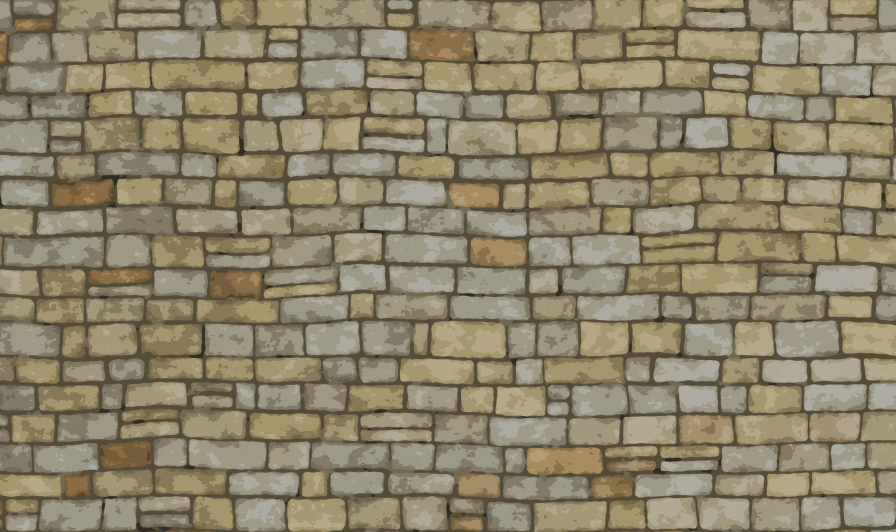
Give the GLSL for this texture, as a WebGL 2 fragment shader.

```glsl
#version 300 es
precision highp float;
uniform vec2 u_resolution;
out vec4 fragColor;

#define COURSES 18.0
#define STONE_WIDTH 0.102
#define COURSE_JITTER 0.24
#define STONE_JITTER 0.33
#define GAP 0.0021
#define GAP_VARIATION 0.0028
#define RAGGEDNESS 0.0024
#define SPLIT_CHANCE 0.16
#define STONE_TONE 4.72
#define TONE_VARIATION 1.25
#define PATCH_STRENGTH 1.55
#define RIM_DARKENING 1.0

const vec3 DEEP   = vec3(0.19, 0.18, 0.14);
const vec3 MORTAR = vec3(0.33, 0.30, 0.22);
const vec3 SHADE  = vec3(0.44, 0.41, 0.32);
const vec3 DULL   = vec3(0.52, 0.48, 0.38);
const vec3 SAND   = vec3(0.63, 0.60, 0.49);
const vec3 PALE   = vec3(0.69, 0.67, 0.59);
const vec3 OCHRE_TINT = vec3(1.03, 0.98, 0.87);
const vec3 GREY_TINT  = vec3(0.98, 1.00, 1.08);
const vec3 BROWN_TINT = vec3(1.04, 0.88, 0.70);

float hash(vec2 p) {
  vec3 q = fract(vec3(p.xyx) * 0.1031);
  q += dot(q, q.yzx + 33.33);
  return fract((q.x + q.y) * q.z);
}

float gradientDot(vec2 cell, vec2 offset) {
  float angle = 6.2832 * hash(cell);
  return dot(vec2(cos(angle), sin(angle)), offset);
}

float gradientNoise(vec2 p) {
  vec2 i = floor(p), f = fract(p), e = vec2(1.0, 0.0);
  vec2 u = f * f * f * (f * (f * 6.0 - 15.0) + 10.0);
  return mix(mix(gradientDot(i, f), gradientDot(i + e, f - e), u.x),
             mix(gradientDot(i + e.yx, f - e.yx), gradientDot(i + 1.0, f - 1.0), u.x), u.y);
}

float fbm(vec2 p) {
  float sum = 0.0, amplitude = 1.0;
  for (int i = 0; i < 4; i++) {
    sum += amplitude * gradientNoise(p);
    p = p * 2.03 + 17.3;
    amplitude *= 0.62;
  }
  return sum;
}

float joint(float k, float seed, float jitter) {
  return k + jitter * (2.0 * hash(vec2(k, seed)) - 1.0);
}

// Jittered interval around x: low end, high end, index
vec3 span(float x, float seed, float jitter) {
  float k = floor(x);
  if (x < joint(k, seed, jitter)) k -= 1.0;
  else if (x >= joint(k + 1.0, seed, jitter)) k += 1.0;
  return vec3(joint(k, seed, jitter), joint(k + 1.0, seed, jitter), k);
}

float roundedBox(vec2 p, vec2 halfSize, float radius) {
  radius = min(radius, min(halfSize.x, halfSize.y));
  vec2 q = abs(p) - halfSize + radius;
  return length(max(q, 0.0)) + min(max(q.x, q.y), 0.0) - radius;
}

// Flat colour bands with smooth borders
vec3 toneRamp(float tone) {
  float w = clamp(0.7 * fwidth(tone), 0.001, 0.5);
  vec3 c = mix(DEEP, MORTAR, smoothstep(1.0 - w, 1.0 + w, tone));
  c = mix(c, SHADE, smoothstep(2.0 - w, 2.0 + w, tone));
  c = mix(c, DULL, smoothstep(3.0 - w, 3.0 + w, tone));
  c = mix(c, SAND, smoothstep(4.0 - w, 4.0 + w, tone));
  return mix(c, PALE, smoothstep(5.2 - w, 5.2 + w, tone));
}

void main() {
  vec2 p = gl_FragCoord.xy / u_resolution.y;
  float across = gl_FragCoord.x / u_resolution.x;

  // Uneven courses and leaning joints
  vec2 wall = p + vec2(0.010 * gradientNoise(p * 9.0 + 40.0),
                       0.020 * gradientNoise(p * vec2(2.6, 3.0)) + 0.005 * gradientNoise(p * 11.0));
  vec3 course = span(wall.y * COURSES, 7.0, COURSE_JITTER);
  float pitch = STONE_WIDTH * mix(0.8, 1.25, hash(vec2(course.z, 91.0)));
  float shift = 9.0 * hash(vec2(course.z, 23.0));
  vec3 stone = span(wall.x / pitch + shift, course.z + 50.0, STONE_JITTER);
  vec2 id = vec2(stone.z, course.z);

  // Some tall stones become two thin ones
  if (course.y - course.x > 0.95 && hash(id + 61.0) < SPLIT_CHANCE) {
    float middle = mix(course.x, course.y, mix(0.42, 0.58, hash(id + 5.0)));
    if (wall.y * COURSES < middle) course.y = middle;
    else { course.x = middle; id += 300.0; }
  }

  // Stone outline
  vec2 low = vec2((stone.x - shift) * pitch, course.x / COURSES);
  vec2 high = vec2((stone.y - shift) * pitch, course.y / COURSES);
  float wear = hash(id + 11.0);
  float gap = GAP + GAP_VARIATION * wear * wear;
  float radius = 0.004 + 0.007 * hash(id + 31.0);
  float grain = fbm(p * vec2(19.0, 25.0) + 13.0 * hash(id));
  float inside = -roundedBox(wall - 0.5 * (low + high), 0.5 * (high - low) - gap, radius);
  inside += RAGGEDNESS * gradientNoise(p * 65.0);

  // Stone tone: own shade, patches, worn rim
  float tone = STONE_TONE + TONE_VARIATION * (hash(id + 83.0) - 0.5);
  tone += 0.7 * (across - 0.5) + 0.5 * gradientNoise(p * 2.2 + 8.0);
  tone += PATCH_STRENGTH * grain;
  tone -= RIM_DARKENING * (1.0 - smoothstep(0.0, 0.010, inside + 0.004 * grain));
  float brown = step(0.94, hash(id + 47.0)) * (1.0 - 0.6 * across);
  tone -= 0.9 * brown;
  float warmth = smoothstep(0.15, 0.85, hash(id + 71.0) + 0.5 * gradientNoise(p * 2.0 + 3.0));
  vec3 tint = mix(mix(GREY_TINT, OCHRE_TINT, warmth), BROWN_TINT, brown);

  // Mortar with deep hollows and dusty stretches
  float mortarTone = 1.55 + 1.1 * fbm(p * 12.0 + 70.0);
  float edge = 0.8 / u_resolution.y;
  vec3 color = mix(toneRamp(min(mortarTone, 2.9)), toneRamp(max(tone, 1.2)) * tint,
                   smoothstep(-edge, edge, inside));
  fragColor = vec4(color, 1.0);
}
```
